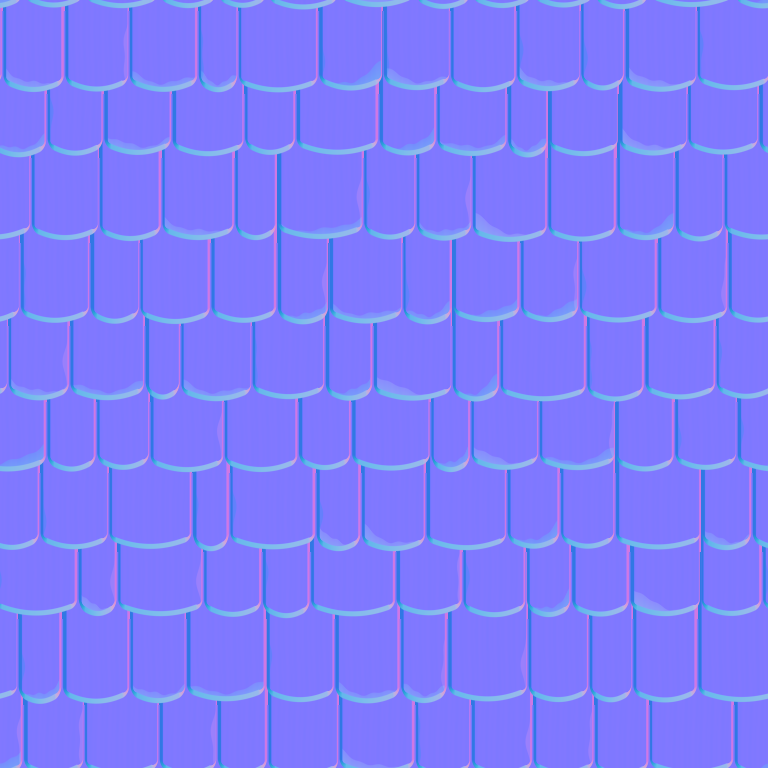
Write a Shadertoy shader that draws this texture map.

```glsl
const int ROWS = 10;
const float COLUMNS = 12.0;
// Lower edge of each row, measured down from the top, and its sideways shift in columns
const float ROW_BOTTOM[ROWS] = float[](0.122, 0.206, 0.316, 0.424, 0.524, 0.616, 0.719, 0.806, 0.918, 1.014);
const float ROW_SHIFT[ROWS] = float[](-0.13, 0.78, 0.5, 0.28, 0.05, 0.56, 0.78, 0.03, 0.09, 0.3);
const float JOINT_JITTER = 0.24;    // in columns
const float BOTTOM_JITTER = 0.004;
const float SAG = 0.012;            // drop of the curved lower edge
const float CORNER = 0.010;
const float LIP_WIDTH = 0.0075;
const float SIDE_WIDTH = 0.0046;
const float LIP_TILT = 0.54;
const float SIDE_TILT = 0.62;
const float CHIP_SHARE = 0.42;
const float CHIP_HEIGHT = 0.017;
const float FLAKE_SHARE = 0.3;
const float FLAKE_WIDTH = 0.010;
const float STREAK = 0.008;
const float REST_GREEN = 0.47;
const float PI = 3.14159265;

float hash(float row, float column, float salt) {
    vec3 cell = vec3(row, mod(column, COLUMNS), salt);
    return fract(sin(dot(cell, vec3(12.99, 78.23, 37.72))) * 43758.55);
}

// Position of a vertical joint, in columns
float joint(float row, float column) {
    return column + JOINT_JITTER * (2.0 * hash(row, column, 1.0) - 1.0);
}

// Surface slope of the tile under p (y runs down); dist is negative inside it
vec2 tileTilt(vec2 p, int index, float px, out float dist) {
    int wrapped = index % ROWS;
    float row = float(wrapped);

    // Find the tile between two jittered joints
    float across = p.x * COLUMNS - ROW_SHIFT[wrapped];
    float column = floor(across);
    if (across < joint(row, column)) column -= 1.0;
    else if (across >= joint(row, column + 1.0)) column += 1.0;
    float left = joint(row, column);
    float right = joint(row, column + 1.0);
    float halfWidth = 0.5 * (right - left) / COLUMNS;
    float x = (across - 0.5 * (left + right)) / COLUMNS;
    float s = x / halfWidth;

    // Curved lower edge and straight sides, joined by a round corner
    float bottom = ROW_BOTTOM[wrapped] + float(index / ROWS);
    float y = p.y - bottom + BOTTOM_JITTER * hash(row, column, 2.0);
    vec2 arc = vec2(2.0 * SAG * s / halfWidth, 1.0);
    float lipDist = (y + SAG * s * s) / length(arc);
    float sideDist = abs(x) - halfWidth;
    vec2 q = vec2(sideDist, lipDist) + CORNER;
    vec2 outer = max(q, 0.0);
    dist = length(outer) + min(max(q.x, q.y), 0.0) - CORNER;

    // Bevel: wide on the lip, narrow and uneven on the sides
    vec2 blend = normalize(outer + 1e-6);
    float facing = sign(x);
    float sideVary = facing > 0.0 ? mix(0.35, 0.95, hash(row, column, 3.0))
                                  : mix(0.8, 1.25, hash(row, column, 4.0));
    float width = mix(SIDE_WIDTH * sideVary, LIP_WIDTH, blend.y * blend.y);
    float bevel = 1.0 - smoothstep(width - px, width + px, -dist);
    vec2 edge = vec2(facing * SIDE_TILT, 0.0) * blend.x + normalize(arc) * LIP_TILT * blend.y;

    // Faint vertical grain
    float phase = 40.0 * hash(row, column, 5.0);
    float grain = sin(p.x * 390.0 + phase) + sin(p.x * 910.0 + phase * 2.0 + sin(p.y * 40.0));
    vec2 tilt = vec2(STREAK * grain, 0.0);

    // Slanted chip along the lip
    float slant = 1.6 * hash(row, column, 6.0) - 0.8;
    float wobble = 0.12 * sin(s * 5.0 + phase) + 0.06 * sin(s * 13.0 + phase);
    float chipTop = CHIP_HEIGHT * (0.75 + slant * s + wobble);
    float chip = 1.0 - smoothstep(-px, px, -lipDist - chipTop);
    chip *= step(hash(row, column, 7.0), CHIP_SHARE);
    float chipDepth = clamp(-lipDist / max(chipTop, 0.001), 0.0, 1.0);
    tilt += chip * vec2(-0.12 * slant, mix(0.36, 0.16, chipDepth));

    // Long flake along one side
    float flakeSide = hash(row, column, 8.0) < 0.6 ? -1.0 : 1.0;
    float along = clamp(-y / 0.095, 0.0, 1.0);
    float lens = sin(PI * along) * (0.75 + 0.2 * sin(along * 11.0 + phase));
    float inset = halfWidth - x * flakeSide;
    float flake = 1.0 - smoothstep(-px, px, inset - FLAKE_WIDTH * lens);
    flake *= step(hash(row, column, 9.0), FLAKE_SHARE);
    tilt += flake * vec2(flakeSide * 0.2, 0.06);

    // Soft falloff beside the left edge
    tilt.x -= 0.16 * exp(-(x + halfWidth) / 0.0035);
    return mix(tilt, edge, bevel);
}

vec3 tiltColor(vec2 tilt) {
    float up = sqrt(max(1.0 - dot(tilt, tilt), 0.0));
    return vec3(0.5 + 0.5 * tilt.x, REST_GREEN + 0.5 * tilt.y, 0.5 + 0.5 * up);
}

void mainImage(out vec4 fragColor, in vec2 fragCoord) {
    vec2 p = fragCoord / iResolution.xy;
    float px = 0.75 / iResolution.y;
    p.y = 1.0 - p.y;
    if (p.y < ROW_BOTTOM[ROWS - 1] - 1.0) p.y += 1.0;

    int row = 0;
    while (row < ROWS - 1 && p.y > ROW_BOTTOM[row]) row++;

    // Each row overlaps the one below it
    float dist, lowerDist;
    vec3 upper = tiltColor(tileTilt(p, row, px, dist));
    vec3 lower = tiltColor(tileTilt(p, row + 1, px, lowerDist));
    float cover = 1.0 - smoothstep(-2.0 * px, 0.0, dist);
    fragColor = vec4(mix(lower, upper, cover), 1.0);
}
```
